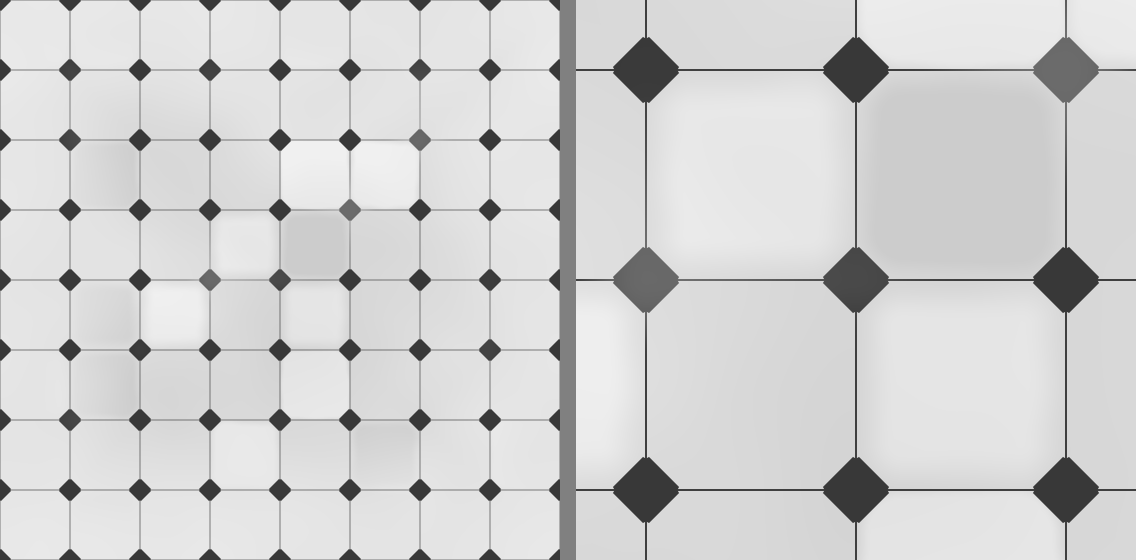
Left: the whole. Right: its middle third, enlarged.
Give the GLSL for this pattern, as a three.js fragment shader.

```glsl
// Pale octagonal floor tiles with small dark diamond insets, thin joints and soft cloudy wear.
varying vec2 vUv;

const float REPEATS = 8.0;          // tiles across and down
const float JOINT_WIDTH = 0.0094;   // in tile widths, like all sizes below
const float DIAMOND_REACH = 0.172;
const float NOTCH_DEPTH = 0.148;    // distance from the node to the notch in each tip
const float NOTCH_SLOPE = 0.7;
const float TILE_TONE = 0.878;
const float CLOUD_AMOUNT = 0.085;
const float BORDER_LIGHT = 0.022;
const float PATCH_AMOUNT = 0.06;
const float PATCH_SHARE = 0.28;     // share of tiles with their own patch
const float FADE_AMOUNT = 0.2;      // lightening of worn diamonds and joints
const vec3 INSET_COLOR = vec3(0.22);
const vec3 JOINT_COLOR = vec3(0.24);

float hash(vec2 p) {
  return fract(sin(dot(p, vec2(127.1, 311.7))) * 43758.5453);
}

// Value noise that wraps after a whole number of cells.
float wrapNoise(vec2 p, float period, float seed) {
  vec2 cell = floor(p);
  vec2 f = fract(p);
  f = f * f * (3.0 - 2.0 * f);
  vec2 lo = mod(cell, period) + seed;
  vec2 hi = mod(cell + 1.0, period) + seed;
  return mix(mix(hash(lo), hash(vec2(hi.x, lo.y)), f.x),
             mix(hash(vec2(lo.x, hi.y)), hash(hi), f.x), f.y);
}

float clouds(vec2 uv) {
  float sum = 0.0;
  float weight = 0.6;
  float period = 4.0;
  for (int i = 0; i < 3; i++) {
    sum += weight * (wrapNoise(uv * period, period, 17.0 + period) - 0.5);
    weight *= 0.45;
    period *= 2.0;
  }
  return sum;
}

// Signed tone of a soft rounded patch that stays inside its tile.
float tilePatch(vec2 p, vec2 uv) {
  vec2 tile = mod(floor(p), REPEATS);
  vec2 local = fract(p) - 0.5;
  float present = step(hash(tile + 41.0), PATCH_SHARE);
  float tone = hash(tile + 73.0) < 0.42 ? -0.8 : 1.0;
  float softness = mix(0.06, 0.22, hash(tile + 97.0));
  vec2 corner = max(abs(local) - 0.28, 0.0);
  float wobble = 0.05 * (wrapNoise(uv * 32.0, 32.0, 5.0) - 0.5);
  float body = 1.0 - smoothstep(0.23 - softness, 0.25, length(corner) + wobble);
  return present * tone * body;
}

// Diamond around a node, each tip split by a small notch.
float diamondDistance(vec2 fromNode) {
  vec2 a = abs(fromNode);
  float sides = (a.x + a.y - DIAMOND_REACH) * 0.7071;
  float notch = max(a.x, a.y) - NOTCH_DEPTH - NOTCH_SLOPE * min(a.x, a.y);
  return max(sides, notch * 0.82);
}

float coverage(float distance, float pixel) {
  return clamp(0.5 - distance / pixel, 0.0, 1.0);
}

void main() {
  vec2 p = vUv * REPEATS;
  vec2 fromNode = fract(p + 0.5) - 0.5;
  vec2 pixel = max(fwidth(p), vec2(0.0001));

  // Wear gathers away from the border.
  vec2 inset = min(vUv, 1.0 - vUv);
  float interior = smoothstep(0.04, 0.28, min(inset.x, inset.y));

  // Tile surface
  float border = max(cos(6.2831853 * vUv.x), cos(6.2831853 * vUv.y));
  float tone = TILE_TONE + BORDER_LIGHT * border;
  tone += CLOUD_AMOUNT * mix(0.5, 1.0, interior) * clouds(vUv);
  tone += PATCH_AMOUNT * interior * tilePatch(p, vUv);
  vec3 color = vec3(clamp(tone, 0.8, 0.94));

  // Joints and insets, faded around a few nodes
  float fade = FADE_AMOUNT * interior * smoothstep(0.72, 1.0, wrapNoise(p, REPEATS, 29.0));
  vec2 jointDistance = abs(fromNode) - 0.5 * JOINT_WIDTH;
  float joint = max(coverage(jointDistance.x, pixel.x), coverage(jointDistance.y, pixel.y));
  color = mix(color, JOINT_COLOR + fade, joint);
  float diamond = coverage(diamondDistance(fromNode), max(pixel.x, pixel.y));
  color = mix(color, INSET_COLOR + fade, diamond);

  gl_FragColor = vec4(color, 1.0);
}
```
